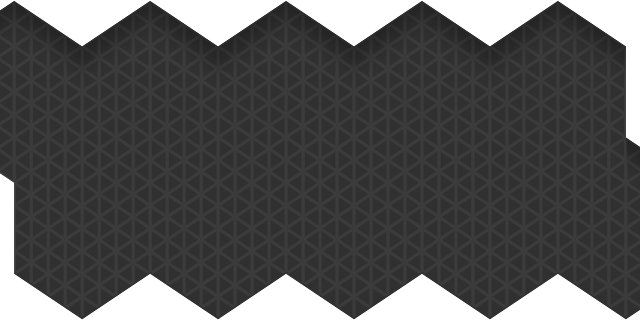
A Shadertoy shader for this pattern:

```glsl
const vec2 LATTICE_STEP = vec2(0.0531, 0.0711); // column and node spacing, in canvas heights
const vec2 LATTICE_ORIGIN = vec2(0.0443, 0.9974);
const float HALF_LINE = 0.0049;
const float LAST_COLUMN = 36.0;

const vec3 BACKGROUND = vec3(1.0);
const vec3 FACE_COLOR = vec3(0.19);
const vec3 LINE_COLOR = vec3(0.232);

// Distance to the nearest integer
float nearestLine(float t) {
    return abs(fract(t + 0.5) - 0.5);
}

// Zigzag from 0 to 2, one period per hexagon of eight columns
float zigzag(float column) {
    return 4.0 * nearestLine(column / 8.0);
}

float coverage(float d, float pixel) {
    return 1.0 - smoothstep(-0.5 * pixel, 0.5 * pixel, d);
}

// Perpendicular scale of a difference measured along y across a slanted line
float slantScale(vec2 cell) {
    return cell.x * cell.y / length(vec2(cell.x, 0.5 * cell.y));
}

// Distance to the lines of the triangular lattice
float latticeDistance(vec2 q, vec2 cell) {
    float upright = nearestLine(q.x) * cell.x;
    float slanted = min(nearestLine(q.y + 0.5 * q.x), nearestLine(q.y - 0.5 * q.x));
    return min(upright, slanted * slantScale(cell));
}

// Signed distance to two staggered rows of hexagons with stepped ends
float rowsDistance(vec2 q, vec2 cell) {
    float slant = slantScale(cell);
    float zig = zigzag(q.x);
    float body = max(zig - q.y, q.y - 12.0 - zig) * slant;
    float belowSeam = (q.y - 8.0 + zig) * slant;
    float rightStep = min((q.x - LAST_COLUMN) * cell.x, -belowSeam);
    float leftStep = min(-q.x * cell.x, belowSeam);
    return max(body, max(rightStep, leftStep));
}

// Soft shade under the upper outline and a thin rim on the lower one
float edgeShade(vec2 q) {
    float zig = zigzag(q.x);
    float top = q.x > LAST_COLUMN ? 8.0 - zig : zig;
    float shadow = 0.24 * (1.0 - smoothstep(0.0, 1.7, q.y - top));
    float rim = 0.16 * (1.0 - smoothstep(0.04, 0.14, 12.0 + zig - q.y));
    return 1.0 - shadow - rim;
}

void mainImage(out vec4 fragColor, in vec2 fragCoord) {
    float pixel = 1.0 / iResolution.y;
    vec2 p = fragCoord * pixel;

    // Lattice coordinates, with y counted downward from the top tips
    vec2 q = vec2(p.x - LATTICE_ORIGIN.x, LATTICE_ORIGIN.y - p.y) / LATTICE_STEP;

    float line = coverage(latticeDistance(q, LATTICE_STEP) - HALF_LINE, pixel);
    vec3 panel = mix(FACE_COLOR, LINE_COLOR, line) * edgeShade(q);

    float inside = coverage(rowsDistance(q, LATTICE_STEP), pixel);
    fragColor = vec4(mix(BACKGROUND, panel, inside), 1.0);
}
```
